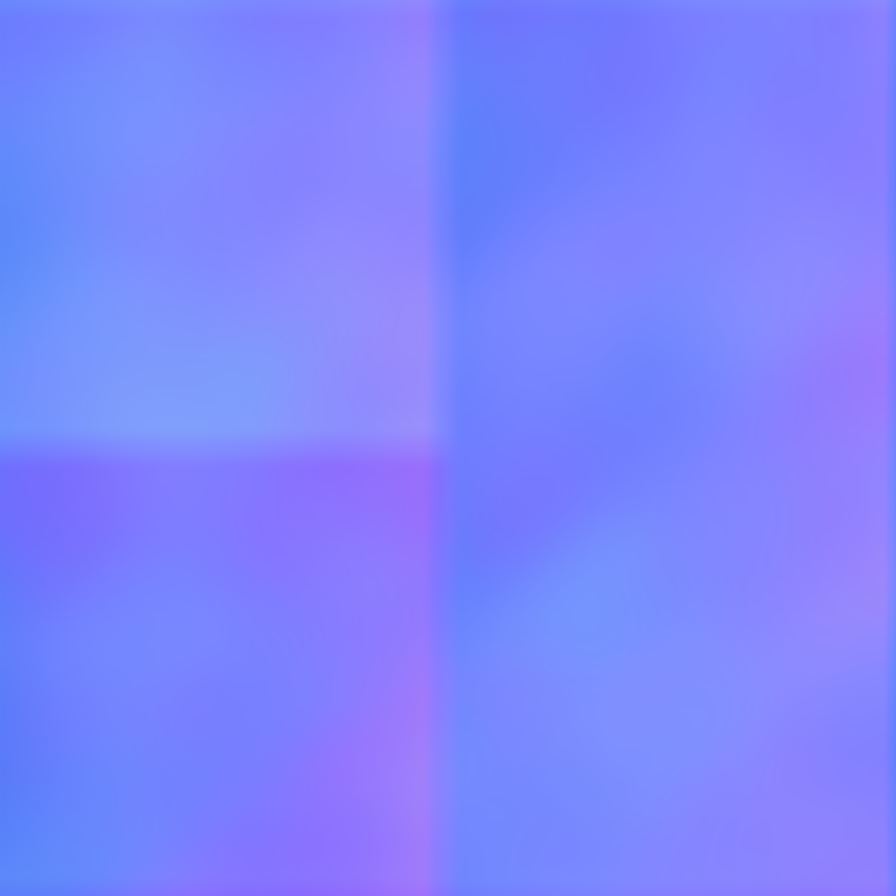
Write a WebGL 1 fragment shader that draws this texture map.

```glsl
precision highp float;
// Normal map of softly worn stone slabs: two square slabs beside one tall slab.
uniform vec2 u_resolution;

float hash(vec2 p) {
  return fract(sin(dot(p, vec2(127.1, 311.7))) * 43758.5453);
}

float noise(vec2 p) {
  vec2 i = floor(p);
  vec2 f = fract(p);
  f = f * f * f * (f * (f * 6.0 - 15.0) + 10.0);
  return mix(mix(hash(i), hash(i + vec2(1.0, 0.0)), f.x),
             mix(hash(i + vec2(0.0, 1.0)), hash(i + vec2(1.0, 1.0)), f.x), f.y);
}

// Broad diagonal undulation with a fainter finer layer, centred on zero
float undulation(vec2 p) {
  p = mat2(0.77, -0.64, 0.64, 0.77) * p * 6.5;
  p.x *= 0.75;
  return 0.82 * noise(p) + 0.18 * noise(p * 2.0 + 17.3) - 0.5;
}

// Slope across one slab from -1 to 1, steeper at the rims, turning over at the seam
float rampAcross(float t, float seam) {
  float d = t - 0.5;
  return d * (0.9 + 4.4 * d * d) * smoothstep(0.0, seam, 0.5 - abs(d));
}

void main() {
  vec2 uv = gl_FragCoord.xy / u_resolution;

  // The right column is one tall slab, the left one is split in two
  float tall = smoothstep(0.475, 0.52, uv.x);
  float upper = smoothstep(0.475, 0.525, uv.y);

  // Rounded profile of the slabs, with a tighter seam at the outer border
  float seam = abs(uv.x - 0.5) < 0.25 ? 0.05 : 0.016;
  vec2 slope;
  slope.x = mix(0.115, 0.08, tall) * rampAcross(fract(uv.x * 2.0 + 0.012), seam);
  slope.y = -mix(0.045 * rampAcross(fract(uv.y * 2.0), 0.05),
                 0.03 * rampAcross(uv.y, 0.02), tall);

  // Each slab leans a little differently
  slope += mix(vec2(0.002, mix(-0.022, 0.03, upper)), vec2(-0.012, 0.012), tall);

  // Uneven surface: slopes across and along the diagonal grain
  slope += vec2(0.11, -0.1) * undulation(uv + 3.7);
  slope += vec2(0.08, 0.08) * undulation(uv + 41.7);

  // Encode the unit normal as colour
  vec2 n = 2.0 * slope;
  gl_FragColor = vec4(0.5 + slope, 0.5 + 0.5 * sqrt(max(0.0, 1.0 - dot(n, n))), 1.0);
}
```
